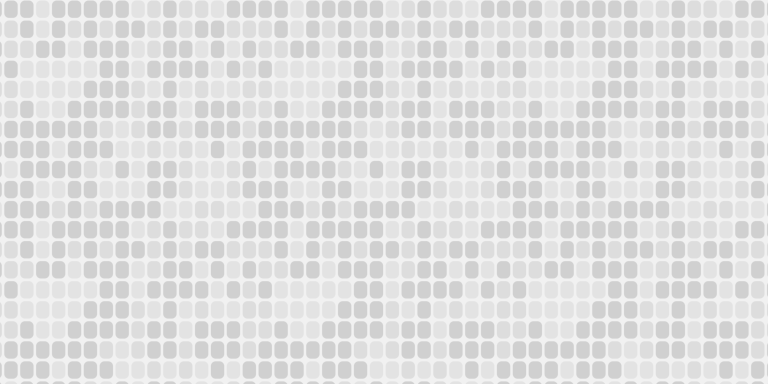
A Shadertoy shader for this pattern:

```glsl
#define PITCH vec2(0.04138, 0.0522)
#define FIRST_CENTER vec2(0.0286, 0.024)
#define HALF_SIZE vec2(0.0174, 0.0226)
#define CORNER_RADIUS 0.0125
#define BLOCK vec2(16.0, 11.0)
#define DARK_SHARE 0.54
#define MID_SHARE 0.22
#define GROUND vec3(0.945)
#define LIGHT_TILE vec3(0.89)
#define MID_TILE vec3(0.865)
#define DARK_TILE vec3(0.815)

float hash(vec2 cell) {
    uvec2 q = uvec2(cell) * uvec2(1597u, 3643u);
    uint n = (q.x ^ q.y) * 747796u + 28913u;
    n = (n ^ (n >> 15)) * 277803u;
    n = (n ^ (n >> 13)) * 912931u;
    n ^= n >> 16;
    return float(n & 65535u) / 65536.0;
}

float roundedBox(vec2 p, vec2 halfSize, float radius) {
    vec2 d = abs(p) - halfSize + radius;
    return length(max(d, 0.0)) + min(max(d.x, d.y), 0.0) - radius;
}

vec3 tileColor(vec2 cell) {
    // Shades recur in blocks of cells
    float pick = hash(mod(cell, BLOCK));
    if (pick < DARK_SHARE) return DARK_TILE;
    return pick < DARK_SHARE + MID_SHARE ? MID_TILE : LIGHT_TILE;
}

void mainImage(out vec4 fragColor, in vec2 fragCoord) {
    // Canvas height is one unit, measured from the top left
    float pixel = 1.0 / iResolution.y;
    vec2 pos = vec2(fragCoord.x, iResolution.y - fragCoord.y) * pixel;

    // Grid cell and offset from its center
    vec2 grid = (pos - FIRST_CENTER) / PITCH;
    vec2 cell = floor(grid + 0.5);
    vec2 local = (grid - cell) * PITCH;

    // Rounded tile over the ground
    float dist = roundedBox(local, HALF_SIZE, CORNER_RADIUS);
    float coverage = 1.0 - smoothstep(-0.75 * pixel, 0.75 * pixel, dist);
    fragColor = vec4(mix(GROUND, tileColor(cell), coverage), 1.0);
}
```
